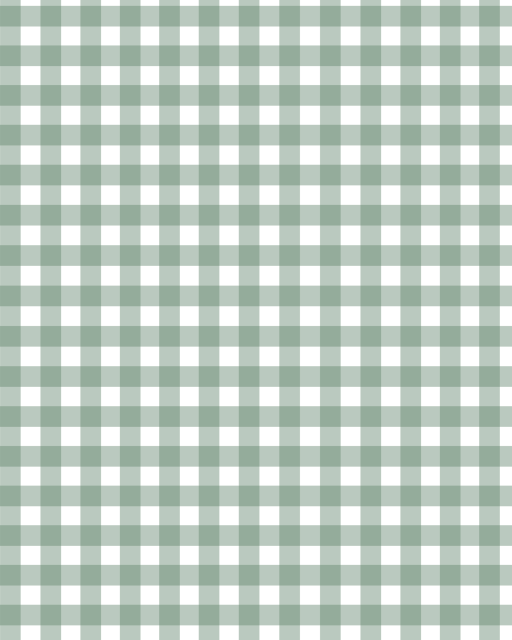
Reproduce this pattern procedurally as a Shadertoy shader.

```glsl
// Sage green gingham: translucent bands crossing on white, with slightly uneven spacing.

// Coverage of equal bands spaced one unit apart; drift holds offset, swing, frequency, phase
float bands(float x, float centre, vec4 drift, float soft) {
    float id = round(x - centre);
    float shift = drift.x + drift.y * cos(drift.z * (id - drift.w));
    float edge = abs(x - centre - id - shift) - 0.258;
    return 1.0 - smoothstep(-soft, soft, edge);
}

void mainImage(out vec4 fragColor, in vec2 fragCoord) {
    // Sixteen repeats over the height, square cells
    vec2 p = fragCoord / iResolution.y * 16.0;
    float soft = 0.7 * 16.0 / iResolution.y;

    // Bands wander a little, independently in each direction
    float upright = bands(p.x, 0.24, vec4(0.008, 0.023, 0.785, 1.4), soft);
    float level = bands(p.y, 0.615, vec4(-0.01, 0.019, 0.55, 11.2), soft);

    // Two layers of the same thin ink darken where they cross
    vec3 ink = vec3(0.393, 0.528, 0.433);
    vec3 colour = mix(vec3(1.0), ink, 0.445 * upright);
    colour = mix(colour, ink, 0.445 * level);
    fragColor = vec4(colour, 1.0);
}
```
